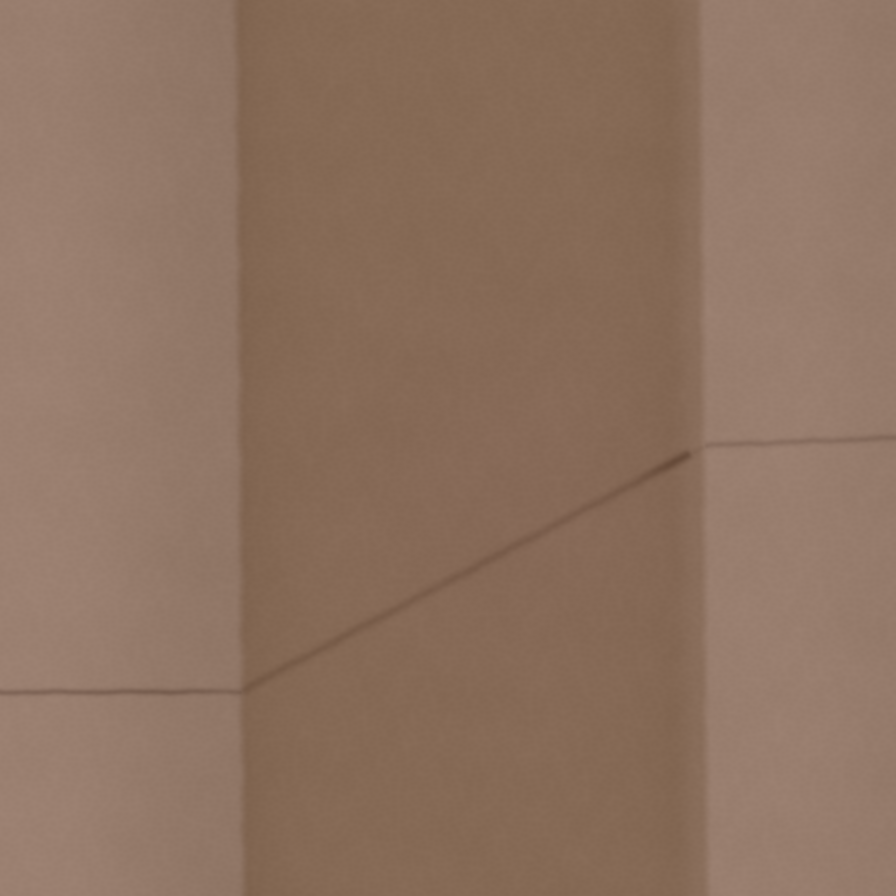
A WebGL 2 fragment shader for this texture:

```glsl
#version 300 es
precision highp float;

uniform vec2 u_resolution;
out vec4 outColor;

const vec3 WALL_LIGHT = vec3(0.620, 0.512, 0.452);
const vec3 WALL_DIM = vec3(0.558, 0.456, 0.392);
const vec3 BAND_MID = vec3(0.526, 0.416, 0.335);
const vec3 BAND_DARK = vec3(0.488, 0.380, 0.300);
const vec3 ROSE_TINT = vec3(0.004, -0.002, 0.008);
const vec2 LEFT_EDGE = vec2(0.272, 0.264);   // x at bottom, x at top
const vec2 RIGHT_EDGE = vec2(0.790, 0.782);
const float PENUMBRA = 0.028;
const float PENUMBRA_LIGHT = 0.30;
const vec2 CREASE_START = vec2(-0.1, 0.227);
const vec2 CREASE_LOW = vec2(0.268, 0.228);
const vec2 CREASE_HIGH = vec2(0.767, 0.492);
const vec2 CREASE_STEP = vec2(0.790, 0.503);
const vec2 CREASE_END = vec2(1.1, 0.515);
const float CREASE_WIDTH = 0.0036;
const float GRAIN = 0.014;

vec2 hash2(vec2 p) {
    vec3 q = fract(vec3(p.xyx) * vec3(0.1031, 0.1030, 0.0973));
    q += dot(q, q.yzx + 33.33);
    return fract((q.xx + q.yz) * q.zy);
}

// Distance to the nearest scattered cell point
float cellular(vec2 p) {
    vec2 cell = floor(p);
    float nearest = 2.0;
    for (int j = -1; j <= 1; j++) {
        for (int i = -1; i <= 1; i++) {
            vec2 neighbour = cell + vec2(i, j);
            nearest = min(nearest, distance(p, neighbour + hash2(neighbour)));
        }
    }
    return nearest;
}

// Broad mottling from layered, turned sines
float mottle(vec2 p) {
    float sum = 0.0;
    float gain = 0.5;
    for (int i = 0; i < 4; i++) {
        sum += gain * sin(p.x + 1.3 * sin(p.y)) * sin(p.y + 0.7);
        p = mat2(1.2, 1.5, -1.5, 1.2) * p + 2.1;
        gain *= 0.6;
    }
    return sum;
}

float segmentDistance(vec2 p, vec2 a, vec2 b) {
    vec2 ab = b - a;
    return length(p - a - ab * clamp(dot(p - a, ab) / dot(ab, ab), 0.0, 1.0));
}

float crease(vec2 p, vec2 a, vec2 b, float width) {
    float d = segmentDistance(p, a, b) / width;
    return exp(-d * d);
}

void main() {
    vec2 uv = gl_FragCoord.xy / u_resolution;
    float pixel = 1.0 / u_resolution.y;
    float wobble = 0.0007 * sin(uv.y * 57.0) + 0.0006 * sin(uv.y * 143.0 + 1.0);
    float fromLeft = uv.x - mix(LEFT_EDGE.x, LEFT_EDGE.y, uv.y) - wobble;
    float fromRight = uv.x - mix(RIGHT_EDGE.x, RIGHT_EDGE.y, uv.y) - 0.5 * wobble;

    // Pale side panels
    float leftShade = 0.2 + 0.65 * smoothstep(0.04, 0.268, uv.x);
    float rightShade = 0.30 + 0.30 * smoothstep(0.88, 1.0, uv.x);
    float shade = mix(leftShade, rightShade, step(0.5, uv.x));
    shade += 0.15 * smoothstep(0.6, 1.0, uv.y);
    vec3 wall = mix(WALL_LIGHT, WALL_DIM, shade);

    // Shaded central band, darkest beside its edges
    float edgeDark = 0.65 * exp(-max(fromLeft, 0.0) / 0.045);
    edgeDark += 0.45 * exp(-max(-fromRight - PENUMBRA, 0.0) / 0.06);
    vec3 band = mix(BAND_MID, BAND_DARK, min(edgeDark, 1.0));
    vec2 glow = (uv - vec2(0.58, 0.45)) / vec2(0.22, 0.22);
    band += ROSE_TINT * exp(-dot(glow, glow));

    // Soft left boundary and two-step right penumbra
    float leftMask = smoothstep(-0.005 - pixel, 0.006 + pixel, fromLeft);
    float halfLight = PENUMBRA_LIGHT * smoothstep(-PENUMBRA - 0.012, -0.008, fromRight);
    float fullLight = smoothstep(-0.006 - pixel, 0.005 + pixel, fromRight);
    float bandMask = leftMask * (1.0 - mix(halfLight, 1.0, fullLight));
    vec3 color = mix(wall, band, bandMask);
    color -= 0.010 * exp(-pow(fromLeft / 0.006, 2.0));

    // Bent crease across all three panels
    vec2 waved = uv + vec2(0.0, 0.0005 * sin(uv.x * 75.0) + 0.0003 * sin(uv.x * 171.0));
    float width = max(CREASE_WIDTH, pixel);
    float leftLine = crease(waved, CREASE_START, CREASE_LOW, width);
    float midLine = crease(waved, CREASE_LOW, CREASE_HIGH, width * 1.5);
    float stepLine = crease(waved, CREASE_HIGH, CREASE_STEP, width);
    float rightLine = crease(waved, CREASE_STEP, CREASE_END, width * 1.1);
    float leftDepth = 0.105 - 0.03 * smoothstep(0.20, 0.26, uv.x);
    float midDepth = 0.052 + 0.065 * smoothstep(0.70, 0.76, uv.x);
    float dark = max(max(leftDepth * leftLine, midDepth * midLine),
                     max(0.025 * stepLine, 0.068 * rightLine));
    color -= dark * vec3(1.0, 0.97, 0.92);

    // Paper mottling and fine fibre grain
    color += 0.007 * mottle(uv * 19.0) * vec3(1.0, 0.9, 1.1);
    color += 0.005 * mottle(uv.yx * 83.0 + 4.0);
    color += GRAIN * (cellular(uv * vec2(130.0, 165.0)) - 0.5);
    outColor = vec4(clamp(color, 0.0, 1.0), 1.0);
}
```
